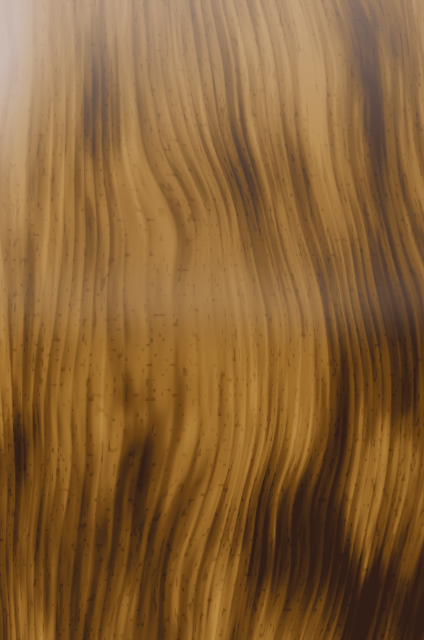
Write a Shadertoy shader that draws this texture.

```glsl
// Polished walnut board: vertical grain that bends and swirls, with dark
// heartwood stains. Noise is stretched along a warped grain coordinate,
// mapped to a brown ramp, then veiled by a soft sheen from the top.

const vec3 DEEP_BROWN = vec3(0.17, 0.09, 0.06);
const vec3 DARK_BROWN = vec3(0.26, 0.15, 0.06);
const vec3 AMBER      = vec3(0.42, 0.25, 0.05);
const vec3 GOLD       = vec3(0.61, 0.41, 0.14);
const vec3 PALE_GOLD  = vec3(0.72, 0.53, 0.24);
const vec3 WARM_SHEEN = vec3(0.72, 0.61, 0.53);
const vec3 COOL_SHEEN = vec3(0.82, 0.77, 0.78);

const float BOARD_HEIGHT  = 1.506;  // relative to the width
const float BEND          = 0.10;   // sideways sweep of the grain
const float WANDER        = 0.10;   // irregular drift of the grain
const float RING_COUNT    = 34.0;
const float STREAK_COUNT  = 75.0;
const float FIBRE_COUNT   = 150.0;
const float RING_CONTRAST = 0.30;
const float BAND_CONTRAST = 1.05;
const float STAIN_DEPTH   = 0.66;

float hash(vec2 p) {
    vec3 q = fract(vec3(p.xyx) * 0.1031);
    q += dot(q, q.yzx + 33.33);
    return fract((q.x + q.y) * q.z);
}

float noise(vec2 p) {
    vec2 i = floor(p), f = fract(p);
    f = f * f * (3.0 - 2.0 * f);
    return mix(mix(hash(i), hash(i + vec2(1, 0)), f.x),
               mix(hash(i + vec2(0, 1)), hash(i + vec2(1, 1)), f.x), f.y);
}

float fbm(vec2 p) {
    float sum = 0.0, weight = 0.53;
    for (int i = 0; i < 4; i++) {
        sum += weight * noise(p);
        p = p * 2.03 + 17.3;
        weight *= 0.5;
    }
    return sum;
}

// Soft round falloff for stains and swirls
float blob(vec2 p, vec2 center, vec2 radius) {
    vec2 d = (p - center) / radius;
    return exp(-dot(d, d));
}

// Across-the-grain coordinate; constant along each fibre
float grainCoord(vec2 uv, vec2 p) {
    float sweep = cos((0.40 - uv.y) * 4.2);
    float g = uv.x - BEND * smoothstep(0.05, 0.65, uv.x) * sweep;
    g += WANDER * (noise(p * vec2(2.6, 2.3) + 4.7) - 0.5);
    g += 0.022 * (noise(p * vec2(7.0, 5.0) + 9.1) - 0.5);
    g -= 0.05 * blob(uv, vec2(0.47, 0.66), vec2(0.13, 0.10));
    return g + 0.04 * blob(uv, vec2(0.68, 0.22), vec2(0.13, 0.09));
}

// Growth ring: slow rise, then a soft-edged dark line
float ring(float x) {
    float f = fract(x);
    return f * (1.0 - smoothstep(0.78, 1.0, f));
}

// Heartwood stains, ragged along the grain
float stain(vec2 uv, float g, float y) {
    float s = blob(uv, vec2(0.69, 0.15), vec2(0.17, 0.13));
    s += blob(uv, vec2(0.88, 0.91), vec2(0.08, 0.17));
    s += 0.9 * blob(uv, vec2(0.23, 0.80), vec2(0.07, 0.18));
    s += blob(uv, vec2(0.02, 0.40), vec2(0.09, 0.12));
    s += 0.9 * blob(uv, vec2(0.96, 0.50), vec2(0.20, 0.20));
    s += 0.9 * blob(uv, vec2(0.32, 0.29), vec2(0.06, 0.18));
    s += 0.9 * blob(uv, vec2(0.95, 0.05), vec2(0.16, 0.18));
    s += 0.7 * blob(uv, vec2(0.60, 0.74), vec2(0.14, 0.09));
    s += 0.6 * blob(uv, vec2(0.15, 0.12), vec2(0.16, 0.17));
    return s * smoothstep(0.20, 0.62, fbm(vec2(g * 13.0, y * 3.0) + 3.0));
}

vec3 woodRamp(float v) {
    vec3 c = mix(DEEP_BROWN, DARK_BROWN, smoothstep(0.0, 0.25, v));
    c = mix(c, AMBER, smoothstep(0.20, 0.45, v));
    c = mix(c, GOLD, smoothstep(0.42, 0.74, v));
    return mix(c, PALE_GOLD, smoothstep(0.70, 1.0, v));
}

void mainImage(out vec4 fragColor, in vec2 fragCoord) {
    vec2 uv = fragCoord / iResolution.xy;
    vec2 p = uv * vec2(1.0, BOARD_HEIGHT);
    float g = grainCoord(uv, p);

    // Grain layers, from broad bands to fine fibres
    float bands = fbm(vec2(g * 13.0, p.y * 1.5));
    float streaks = noise(vec2(g * STREAK_COUNT, p.y * 2.5));
    float fibres = noise(vec2(g * FIBRE_COUNT, p.y * 12.0));
    float rings = ring(g * RING_COUNT + 2.5 * noise(vec2(g * 7.0, p.y * 0.9)));
    float ringStrength = RING_CONTRAST * (0.3 + noise(p * 3.5 + 21.0));

    float calm = blob(uv, vec2(0.45, 0.50), vec2(0.28, 0.12));
    float detail = BAND_CONTRAST * (bands - 0.5) + ringStrength * (rings - 0.38)
                 + 0.26 * (streaks - 0.5) + 0.19 * (fibres - 0.5);
    float tone = 0.64 + detail * (1.0 - 0.5 * calm);
    tone += 0.35 * (fbm(p * vec2(4.0, 2.5) + 31.0) - 0.5);
    tone -= STAIN_DEPTH * stain(uv, g, p.y);
    tone -= 0.06 * smoothstep(0.55, 0.05, uv.y);

    // Fine open pores
    float pores = noise(vec2(g * 210.0, p.y * 85.0) + 50.0);
    tone -= 0.12 * smoothstep(0.72, 0.95, pores);
    vec3 color = woodRamp(tone);

    // Warm sheen over the upper half, ending in a wavy lower edge
    float edge = 0.48 + 0.06 * (noise(vec2(p.x * 4.0, 2.0)) - 0.5);
    float veil = 0.20 * smoothstep(edge - 0.05, edge + 0.05, uv.y)
               + 0.16 * blob(uv, vec2(0.50, 0.52), vec2(0.60, 0.06)) + 0.05;
    color = mix(color, WARM_SHEEN, veil);

    // Cool light along the top and the upper left edge
    float glow = 0.55 * smoothstep(0.68, 1.05, uv.y) * mix(1.0, 0.6, uv.x)
               + 0.45 * blob(uv, vec2(0.0, 0.90), vec2(0.08, 0.22));
    fragColor = vec4(mix(color, COOL_SHEEN, min(glow, 0.8)), 1.0);
}
```
